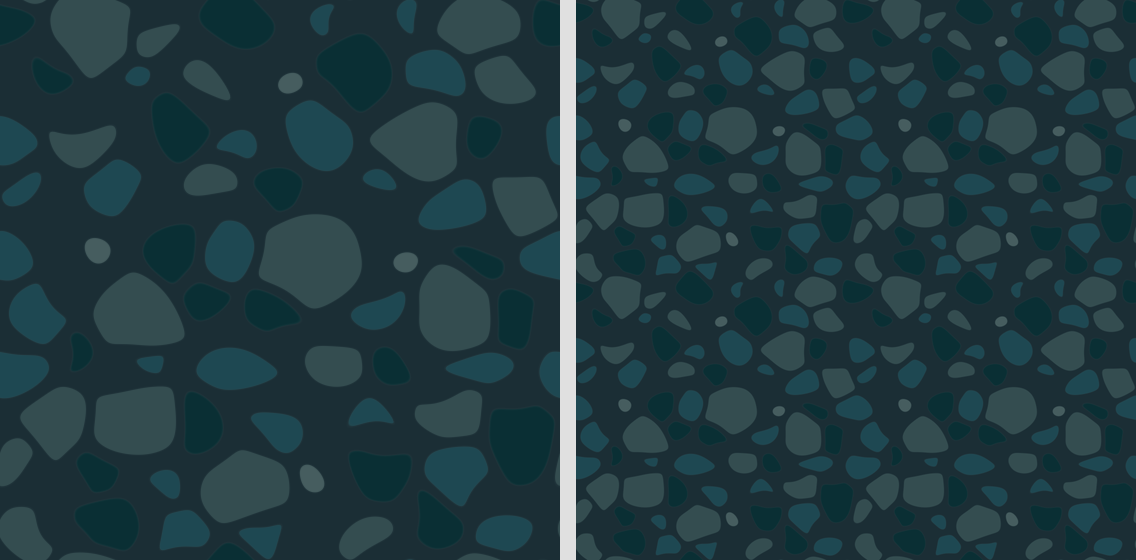
Left, the tile; right, the same tile 2 across and 2 down.
Give the GLSL for this pattern, as a Shadertoy shader.

```glsl
#define GRID vec2(7.0, 10.0)   // columns, rows (rows even)
#define JITTER 0.55            // scatter of the pebble centres
#define GAP 0.008              // half the clear space between pebbles
#define ROUNDING 0.007         // softness of squeezed corners
#define MIN_SIZE 0.036
#define MAX_SIZE 0.105
#define BEND 0.75
#define TAPER 0.55
#define WARP 0.008
#define RIM 0.18               // strength of the hairline edge

const float TAU = 6.2831853;
const vec3 GROUND = vec3(0.106, 0.180, 0.208);
const vec3 SLATE  = vec3(0.204, 0.302, 0.314);
const vec3 TEAL   = vec3(0.118, 0.282, 0.322);
const vec3 DEEP   = vec3(0.040, 0.185, 0.205);
const vec3 PALE   = vec3(0.275, 0.365, 0.373);

struct Pebble {
    vec2 center;
    vec2 radii;
    float angle, bend, taper;
    vec3 tone;
};

vec4 hash4(vec2 cell, float seed) {
    vec4 p = fract(cell.xyxy * vec4(0.1031, 0.1030, 0.0973, 0.1099) + seed);
    p += dot(p, p.wzxy + 33.33);
    return fract((p.xxyz + p.yzzw) * p.zywx);
}

// Properties depend on the wrapped cell, so the field tiles
Pebble makePebble(vec2 cell) {
    vec2 id = mod(cell, GRID);
    vec4 h = hash4(id, 0.37), g = hash4(id, 0.71);
    float rank = fract(dot(id, vec2(0.7549, 0.5698)) + 0.13);

    Pebble s;
    vec2 offset = vec2(0.5 * mod(id.y, 2.0), 0.0) + 0.5 + JITTER * (h.xy - 0.5);
    s.center = (cell + offset) / GRID;
    float size = mix(MIN_SIZE, MAX_SIZE, h.z);
    float lean = 2.0 * g.x - 1.0;
    s.angle = 1.5 * lean * abs(lean);
    s.bend = BEND * (2.0 * g.y - 1.0);
    s.taper = TAPER * (2.0 * g.z - 1.0);
    float flatness = mix(0.42, 0.85, h.w);

    if (rank < 0.27) { s.tone = SLATE; size *= 1.2; }
    else if (rank < 0.66) { s.tone = TEAL; size *= 0.85; }
    else if (rank < 0.94) s.tone = DEEP;
    else {
        s.tone = PALE;
        size = 0.025;
        flatness = 0.85;
        s.bend = 0.0;
        s.taper *= 0.3;
    }
    s.radii = size * vec2(1.0, flatness);
    return s;
}

// Bigger pebbles claim more room
float claim(vec2 p, Pebble s) {
    vec2 d = p - s.center;
    return dot(d, d) - 0.5 * s.radii.x * s.radii.x;
}

// Bent, tapered ellipse
float pebbleDistance(vec2 p, Pebble s) {
    float c = cos(s.angle), n = sin(s.angle);
    vec2 q = mat2(c, -n, n, c) * (p - s.center);
    float along = q.x / s.radii.x;
    q.y += s.bend * s.radii.x * (along * along - 0.35);
    float width = s.radii.y * max(1.0 + s.taper * along, 0.25);
    return min((length(vec2(along, q.y / width)) - 1.0) * s.radii.y, 0.2);
}

void mainImage(out vec4 fragColor, in vec2 fragCoord) {
    vec2 uv = fragCoord / iResolution.xy;

    // Gentle periodic warp makes the outlines wavy
    vec2 p = uv + WARP * vec2(sin(TAU * (5.0 * uv.y + 2.0 * uv.x)),
                              sin(TAU * (4.0 * uv.x - 3.0 * uv.y) + 1.0));
    vec2 base = floor(p * GRID);

    // Find the pebble owning this spot
    Pebble owner;
    vec2 ownerCell = base;
    float best = 1e9;
    for (int y = -3; y <= 3; y++)
    for (int x = -2; x <= 2; x++) {
        vec2 cell = base + vec2(x, y);
        Pebble s = makePebble(cell);
        float c = claim(p, s);
        if (c < best) { best = c; owner = s; ownerCell = cell; }
    }

    // Smoothly intersect its shape with the borders to its neighbours
    float total = exp(pebbleDistance(p, owner) / ROUNDING);
    for (int y = -3; y <= 3; y++)
    for (int x = -2; x <= 2; x++) {
        vec2 cell = base + vec2(x, y);
        if (cell == ownerCell) continue;
        Pebble s = makePebble(cell);
        float border = (claim(p, s) - best) / (2.0 * distance(s.center, owner.center));
        total += exp((GAP - border) / ROUNDING);
    }
    float d = ROUNDING * log(total);

    // Crisp fill with a faint hairline
    float px = 1.0 / iResolution.y;
    float soft = clamp(length(vec2(dFdx(d), dFdy(d))), 0.5 * px, 2.0 * px);
    vec3 color = mix(owner.tone, GROUND, smoothstep(-0.7 * soft, 0.7 * soft, d));
    float rim = 1.0 - smoothstep(0.0, 0.0012 + soft, abs(d));
    color = mix(color, SLATE, RIM * rim);
    fragColor = vec4(color, 1.0);
}
```
